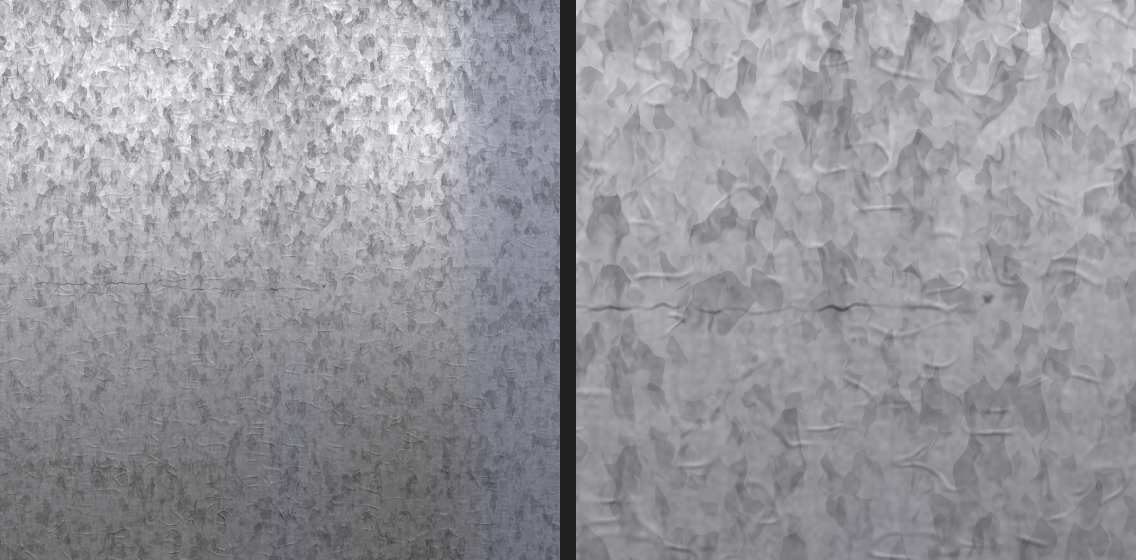
Left, the full canvas; right, a detail of the centre.
Write a WebGL 1 fragment shader that draws this texture.

```glsl
precision highp float;
// Galvanised sheet metal: soft light falling from the top over zinc spangles.
// Spangles are two layers of leaning, feathered, smooth Voronoi cells; embossed
// ridged noise adds creases, stretched noise a fine weave, and a thin crack crosses.

#define SPANGLE_GRID vec2(62.0, 46.0)
#define FINE_GRID vec2(100.0, 78.0)
#define CELL_SHARPNESS 32.0
#define LEAN 2.0
#define CONTRAST_TOP 0.20
#define CONTRAST_BOTTOM 0.085
#define CREASE_STRENGTH 0.085
#define WEAVE_STRENGTH 0.035
#define GRAIN_STRENGTH 0.05
#define NEUTRAL_TINT vec3(0.996, 0.996, 1.012)
#define BLUE_TINT vec3(0.975, 0.975, 1.075)

uniform vec2 u_resolution;

float hash(vec2 p) {
  return fract(sin(dot(p, vec2(127.1, 311.7))) * 43758.5453);
}

float noise(vec2 p) {
  vec2 i = floor(p), f = fract(p);
  f = f * f * (3.0 - 2.0 * f);
  float low = mix(hash(i), hash(i + vec2(1.0, 0.0)), f.x);
  float high = mix(hash(i + vec2(0.0, 1.0)), hash(i + 1.0), f.x);
  return mix(low, high, f.y);
}

float bump(float x, float centre, float width) {
  float d = (x - centre) / width;
  return exp(-d * d);
}

// Blended tone of nearby cells, each streaked along its own leaning axis.
float spangle(vec2 p) {
  p += 0.5 * (vec2(noise(p * 1.9), noise(p * 1.9 + 37.0)) - 0.5);
  vec2 cell = floor(p);
  float total = 0.0, weights = 1e-18;
  for (int y = -1; y <= 1; y++) {
    for (int x = -1; x <= 1; x++) {
      vec2 id = cell + vec2(float(x), float(y));
      vec2 jitter = vec2(hash(id), hash(id + 19.7));
      vec2 d = p - id - mix(vec2(0.12), vec2(0.88), jitter);
      float angle = (hash(id + 43.1) - 0.5) * LEAN;
      float c = cos(angle), s = sin(angle);
      vec2 q = vec2(c * d.x + s * d.y, c * d.y - s * d.x);
      vec2 stretched = q * vec2(1.4, 0.8);
      float weight = exp(-CELL_SHARPNESS * dot(stretched, stretched));
      float streak = noise(q * vec2(5.0, 1.6) + 50.0 * jitter) - 0.5;
      float tone = hash(id + 7.3) + 0.45 * streak + 0.25 * q.y;
      total += weight * tone;
      weights += weight;
    }
  }
  return total / weights;
}

// Dark flakes everywhere; light flakes only where the sheet is well lit.
float flakes(float tone, float lit) {
  float dark = smoothstep(0.66, 0.92, tone);
  float light = smoothstep(0.38, 0.0, tone);
  return 0.6 * lit * light - 0.85 * dark + 0.2 * (0.5 - tone) + 0.08;
}

float creaseHeight(vec2 p) {
  vec2 q = p * vec2(50.0, 72.0);
  q += 1.2 * vec2(noise(q * 0.8), noise(q * 0.8 + 23.0));
  float ridge = 1.0 - abs(2.0 * noise(q) - 1.0);
  return smoothstep(0.68, 1.0, ridge) * smoothstep(0.35, 0.75, noise(p * 58.0 + 61.0));
}

// Broad illumination: vertical falloff, glare spots, and a dim right edge.
float sheetLight(vec2 p, float edge) {
  float light = mix(0.425, 0.73, smoothstep(0.0, 0.82, p.y));
  light += 0.075 * bump(p.x, 0.73, 0.11) * bump(p.y, 0.80, 0.17);
  light += 0.045 * bump(p.x, 0.20, 0.20) * bump(p.y, 0.84, 0.16);
  light -= 0.035 * bump(p.x, 0.51, 0.06) * smoothstep(0.3, 0.8, p.y);
  light -= 0.03 * bump(p.x, 0.75, 0.13) * bump(p.y, 0.15, 0.25);
  light += 0.03 * bump(p.x, 0.1, 0.2) * bump(p.y, 0.3, 0.2);
  light -= 0.04 * smoothstep(0.92, 1.05, p.y);
  light -= edge * mix(-0.02, 0.145, smoothstep(0.1, 0.8, p.y));
  return light;
}

// Hairline crack, its pitted end, and a faint upright scratch.
float damage(vec2 p) {
  float wobble = 0.004 * (noise(vec2(p.x * 28.0, 3.0)) - 0.5)
               + 0.004 * (noise(vec2(p.x * 130.0, 8.0)) - 0.5);
  float crackY = 0.494 - 0.011 * smoothstep(0.2, 0.42, p.x) + wobble;
  float crack = smoothstep(0.0018, 0.0003, abs(p.y - crackY));
  crack *= smoothstep(0.58, 0.54, p.x) * (0.1 + 0.9 * noise(vec2(p.x * 70.0, 5.0)));
  float ragged = 0.004 * noise(p * 320.0);
  float pit = smoothstep(0.007, 0.003, length(p - vec2(0.578, 0.488)) + ragged);
  float scratchX = 0.226 + 0.02 * bump(p.y, 0.6, 0.06) + 0.004 * noise(vec2(p.y * 30.0, 2.0));
  float scratch = smoothstep(0.002, 0.0004, abs(p.x - scratchX));
  scratch *= smoothstep(0.42, 0.5, p.y) * noise(vec2(p.y * 18.0, 14.0));
  return 0.2 * crack + 0.25 * pit + 0.06 * scratch;
}

void main() {
  vec2 p = gl_FragCoord.xy / u_resolution;
  float edge = smoothstep(0.76, 0.93, p.x + 0.02 * p.y);
  float lit = smoothstep(0.3, 0.85, p.y) * (1.0 - 0.65 * edge);
  float value = sheetLight(p, edge);

  float flake = 0.75 * flakes(spangle(p * SPANGLE_GRID), lit)
              + 0.55 * flakes(spangle(p * FINE_GRID + 90.0), lit);
  value += flake * mix(CONTRAST_BOTTOM, CONTRAST_TOP, lit);

  float relief = creaseHeight(p) - creaseHeight(p + vec2(0.0008, 0.0022));
  value += CREASE_STRENGTH * relief * (1.0 - 0.4 * edge);
  float weave = noise(p * vec2(60.0, 270.0)) + noise(p * vec2(270.0, 55.0) + 31.0) - 1.0;
  value += WEAVE_STRENGTH * weave + GRAIN_STRENGTH * (noise(p * 330.0) - 0.5);
  value -= damage(p);

  float blue = edge + 0.6 * bump(p.x, 0.52, 0.06) * smoothstep(0.5, 0.25, p.y);
  gl_FragColor = vec4(value * mix(NEUTRAL_TINT, BLUE_TINT, min(blue, 1.0)), 1.0);
}
```
